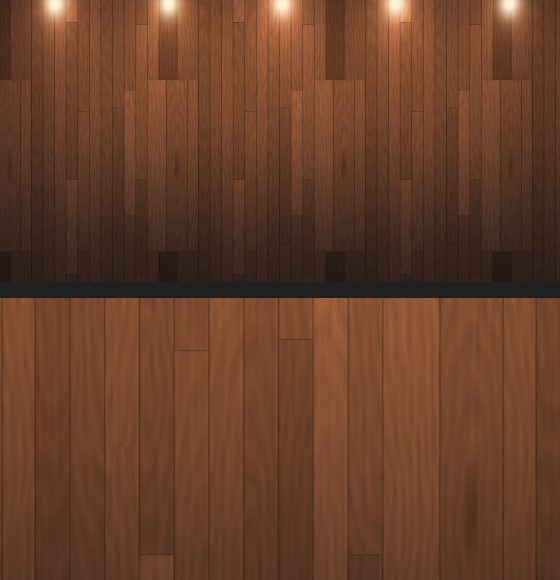
Top, the full canvas; bottom, a detail of the centre.
A Shadertoy shader for this texture:

```glsl
// Dark wooden plank wall, lit from above by a row of five warm spotlights.

float hash(vec2 p) {
    return fract(sin(dot(p, vec2(127.1, 311.7))) * 4375.85);
}

// Distance to the nearest scattered point
float cellular(vec2 p) {
    vec2 cell = floor(p);
    float nearest = 2.0;
    for (int j = -1; j <= 1; j++)
        for (int i = -1; i <= 1; i++) {
            vec2 c = cell + vec2(i, j);
            vec2 point = c + vec2(hash(c), hash(c + 37.0));
            nearest = min(nearest, length(p - point));
        }
    return nearest;
}

// Growth rings, fibres and pores; q is in plank widths from the board centre
float woodGrain(vec2 q, vec2 id, float knotted) {
    float seed = 20.0 * hash(id + 5.0);
    vec2 heart = vec2(2.4 * hash(id + 11.0) - 1.2, 5.0 * hash(id + 17.0) - 2.5);
    vec2 r = q - heart * (1.0 - knotted);
    r.x += 0.06 * sin(q.y * 1.1 + seed) + 0.03 * sin(q.y * 2.7 + q.x * 4.0 + seed * 2.0);
    float d = length(r * vec2(1.0, 0.15));
    float rings = sin(d * 24.0 + sin(q.y * 0.7 + seed) + 0.5 * sin(q.x * 9.0 + q.y * 1.7));
    float fibres = sin(q.x * 29.0 + 1.5 * sin(q.y * 0.3 + seed))
                 + sin(q.x * 17.0 + 1.2 * sin(q.y * 0.5 + seed * 3.0));
    float pores = cellular(q * vec2(5.0, 0.7) + seed * 7.0) - 0.45;
    float knot = knotted * exp(-dot(q * q, vec2(22.0, 1.0)));
    return 0.04 * rings * abs(rings) + 0.017 * fibres + 0.08 * pores - 0.22 * knot;
}

void mainImage(out vec4 fragColor, in vec2 fragCoord) {
    vec2 uv = fragCoord / iResolution.xy;
    float aspect = 1.984, period = 0.892;
    float pixel = 1.0 / iResolution.y;
    float down = 1.0 - uv.y;

    // Each repeat across: ten equal planks, then three uneven ones
    float x = mod(uv.x - 0.3542, 0.2982);
    float lower = step(0.318, fract(down / period));
    float column = floor(x / 0.0207);
    float left = column * 0.0207, right = left + 0.0207;
    float uneven = step(0.207, x);
    if (uneven > 0.5) {
        float a = 0.207 + mix(0.0208, 0.0339, lower);
        float b = 0.207 + mix(0.0534, 0.0716, lower);
        column = 10.0 + step(a, x) + step(b, x);
        left = x < a ? 0.207 : (x < b ? a : b);
        right = x < a ? a : (x < b ? b : 0.2982);
    }

    // One or two boards per column, with staggered end joints
    float split = max(uneven, step(0.4, hash(vec2(column, 14.0))));
    float shift = (1.0 - uneven) * floor(hash(vec2(column, 3.0)) * 7.0) / 7.0;
    float cut = mix(0.35 + 0.3 * hash(vec2(column, 8.0)), 0.318, uneven);
    float along = fract(down / period + shift);
    float board = step(cut, along) * split;
    float start = board * cut;
    float end = mix(cut, 1.0, max(board, 1.0 - split));
    vec2 id = vec2(column, board);
    vec2 q = vec2((x - 0.5 * (left + right)) / 0.0207,
                  (along - 0.5 * (start + end)) * period / 0.041);

    // Tone of each board; the wide one is dark above and knotted below
    float wide = step(abs(column - 11.0), 0.5);
    float tone = mix(0.85 + 0.28 * hash(id + 23.0), 0.7, wide * (1.0 - board));
    tone = mix(tone, 0.95, wide * board);
    tone *= 1.0 + woodGrain(q, id, wide * board);

    // Fine seams along the sides and fainter ones at the board ends
    float sideGap = min(x - left, right - x) * aspect;
    float endGap = min(along - start, end - along) * period;
    float seam = 1.0 - smoothstep(0.0, 0.001 + 0.7 * pixel, sideGap);
    float joint = 1.0 - smoothstep(0.0, 0.001 + 0.5 * pixel, endGap);
    tone *= 1.0 - max(0.25 * seam, 0.18 * joint * split);

    // Wall shading: dim floor, dim sides, slightly dim top edge
    float light = smoothstep(-0.08, 0.75, uv.y);
    light *= 1.0 - 0.42 * pow(abs(2.0 * uv.x - 1.0), 2.6);
    light *= 1.0 - 0.2 * smoothstep(0.85, 1.0, uv.y);
    vec3 color = mix(vec3(0.2, 0.135, 0.11), vec3(0.55, 0.325, 0.205), light) * tone;

    // Five lamps: broad pool on the wood, warm halo and pale core
    float pool = 0.0, halo = 0.0, core = 0.0;
    for (int i = 0; i < 5; i++) {
        vec2 d = vec2((uv.x - 0.0985 - 0.2027 * float(i)) * aspect, down - 0.012);
        pool += exp(-dot(d * d, vec2(75.0, 26.0)));
        halo += exp(-dot(d * d, vec2(330.0, 170.0)));
        core += exp(-dot(d * d, vec2(850.0, 480.0)));
    }
    color *= 1.0 + 0.45 * pool;
    color += vec3(0.3, 0.22, 0.13) * halo;
    color = mix(color, vec3(1.0, 0.95, 0.84), min(core * 1.1, 1.0));

    fragColor = vec4(clamp(color, 0.0, 1.0), 1.0);
}
```
